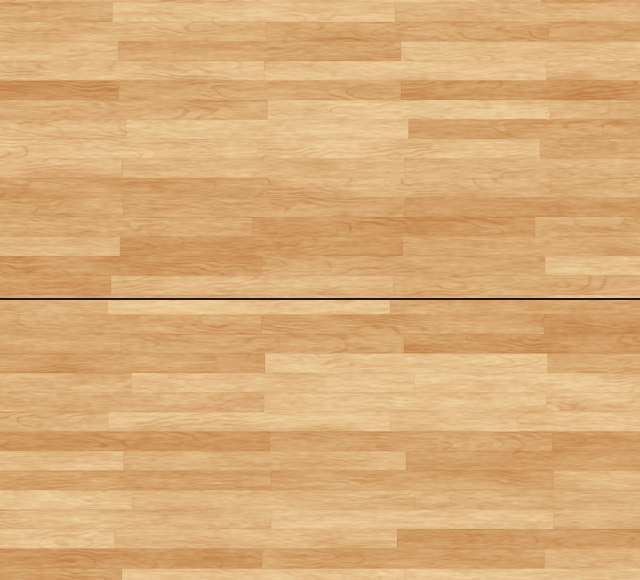
Give the GLSL for this texture, as a Shadertoy shader.

```glsl
// Strip parquet floor: staggered wooden planks with grain, crossed by one dark seam.

#define ROWS 29.73          // plank rows over the canvas height
#define ROW_SHIFT 0.0043    // top of the first full row
#define PLANK_LENGTH 0.4414 // in canvas widths
#define PLANK_ASPECT 14.5   // plank length over plank height
#define JOINT_JITTER 0.046  // random shift of the end joints
#define SEAM_Y 0.4845       // height of the dark seam
#define SEAM_WIDTH 0.0032
#define GRAIN_DEPTH 0.36    // strength of the growth ring lines
#define FIBRE_DEPTH 0.26    // strength of the fine streaks
#define DARK_WOOD vec3(0.78, 0.55, 0.33)
#define LIGHT_WOOD vec3(0.92, 0.79, 0.59)
#define SEAM_COLOR vec3(0.10, 0.05, 0.06)

float hash(ivec2 cell, uint salt) {
    uint n = uint(cell.x) * 1597u + uint(cell.y) * 51749u + salt * 7919u;
    n = (n ^ (n >> 15)) * 73244475u;
    n = (n ^ (n >> 13)) * 73244475u;
    n ^= n >> 16;
    return float(n & 65535u) / 65536.0;
}

vec2 gradientAt(ivec2 cell) {
    float angle = 6.2832 * hash(cell, 11u);
    return vec2(cos(angle), sin(angle));
}

// Gradient noise, about -0.6 to 0.6
float gradientNoise(vec2 p) {
    ivec2 i = ivec2(floor(p));
    vec2 f = fract(p);
    vec2 u = f * f * f * (f * (f * 6.0 - 15.0) + 10.0);
    float a = dot(gradientAt(i), f);
    float b = dot(gradientAt(i + ivec2(1, 0)), f - vec2(1, 0));
    float c = dot(gradientAt(i + ivec2(0, 1)), f - vec2(0, 1));
    float d = dot(gradientAt(i + ivec2(1, 1)), f - vec2(1, 1));
    return mix(mix(a, b, u.x), mix(c, d, u.x), u.y);
}

// Arched growth rings: contours of a wavering parabola; p is in plank heights
float growthRings(vec2 p, ivec2 plank, vec2 seed) {
    float axis = mix(-0.1, 1.1, hash(plank, 3u));
    float direction = hash(plank, 4u) < 0.5 ? -1.0 : 1.0;
    float y = p.y - axis;
    float field = 0.45 * direction * p.x + 5.0 * y * y
                + 1.6 * gradientNoise(p * vec2(0.45, 1.3) + seed)
                + 0.4 * gradientNoise(p * vec2(1.5, 3.0) + seed);
    float slope = length(vec2(1.6, 10.0 * y));
    float dist = abs(fract(field) - 0.5) / slope;
    float line = 1.0 - smoothstep(0.015, 0.075, dist);
    float fade = smoothstep(-0.3, 0.35, gradientNoise(p * vec2(0.3, 0.9) - seed));
    return line * fade * mix(0.25, 1.0, hash(plank, 5u));
}

vec3 floorColor(vec2 uv) {
    // Locate the plank; the floor starts a new sequence of rows below the seam
    float v = (1.0 - uv.y - ROW_SHIFT) * ROWS;
    int row = int(floor(v)) + (uv.y < SEAM_Y ? 17 : 0);
    float parity = float(row & 1);
    float offset = mix(0.186, 0.409, parity)
                 + JOINT_JITTER * (hash(ivec2(0, row), 1u) - 0.5);
    float u = (uv.x - offset) / PLANK_LENGTH;
    ivec2 plank = ivec2(int(floor(u)), row);
    vec2 p = vec2(fract(u) * PLANK_ASPECT, fract(v));
    vec2 seed = 200.0 * vec2(hash(plank, 6u), hash(plank, 7u));

    // Plank tone, soft bands, fibres and rings
    float tone = 0.22 + 0.72 * hash(plank, 2u);
    tone += 0.28 * gradientNoise(p * vec2(0.2, 1.6) + seed);
    tone += FIBRE_DEPTH * gradientNoise(p * vec2(0.7, 6.0) + seed);
    tone += FIBRE_DEPTH * gradientNoise(p * vec2(2.2, 13.0) - seed);
    tone -= GRAIN_DEPTH * growthRings(p, plank, seed);

    // Faint shade along tight joints
    float sideGap = min(p.y, 1.0 - p.y);
    float endGap = min(p.x, PLANK_ASPECT - p.x);
    tone -= 0.15 * (1.0 - smoothstep(0.0, 0.06, min(sideGap, endGap)));
    return mix(DARK_WOOD, LIGHT_WOOD, clamp(tone, -0.15, 1.1));
}

void mainImage(out vec4 fragColor, in vec2 fragCoord) {
    // Four samples per pixel smooth the plank edges
    vec3 color = vec3(0.0);
    for (int i = 0; i < 4; i++) {
        vec2 jitter = vec2(float(i & 1), float(i >> 1)) * 0.5 - 0.25;
        color += 0.25 * floorColor((fragCoord + jitter) / iResolution.xy);
    }

    // Dark seam across the whole floor
    float pixel = 1.0 / iResolution.y;
    float seamDist = abs(fragCoord.y * pixel - SEAM_Y) - 0.5 * SEAM_WIDTH;
    float seam = 1.0 - smoothstep(-0.6 * pixel, 0.6 * pixel, seamDist);
    fragColor = vec4(mix(color, SEAM_COLOR, seam), 1.0);
}
```
